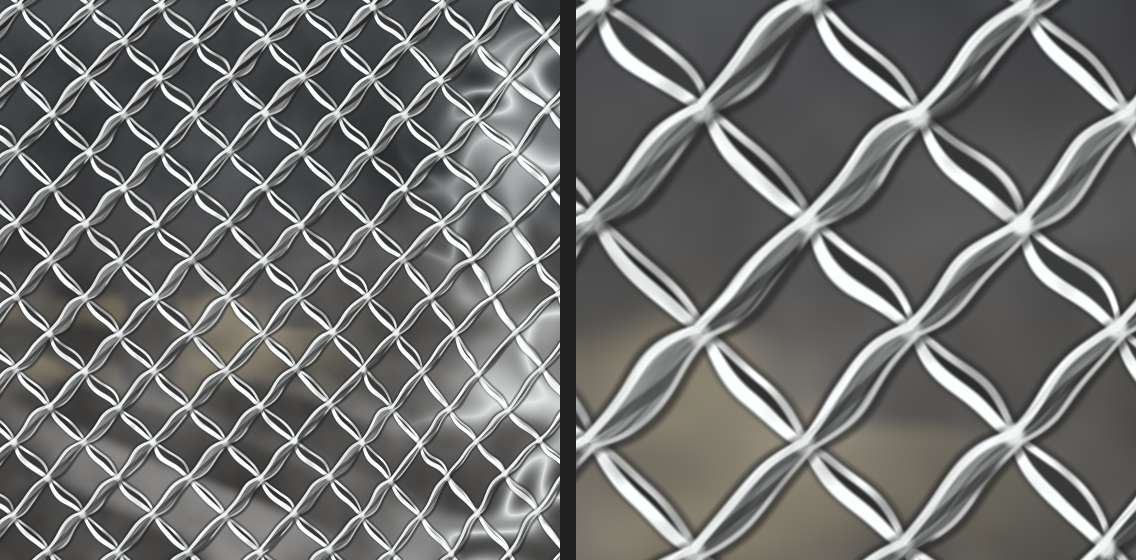
Left: the whole. Right: its middle third, enlarged.
Write a WebGL 2 fragment shader that draws this texture.

```glsl
#version 300 es
precision highp float;
// Twisted-wire diamond mesh in front of a blurred dark backdrop with bright reflections at the right.
uniform vec2 u_resolution;
out vec4 fragColor;

#define PITCH vec2(0.1263, 0.1302)  // one diamond, across and down
#define ORIGIN vec2(0.345, 0.535)   // one crossing of the mesh
#define SHEAR 0.015
#define WOBBLE 0.008                // bend of the whole mesh
#define S_BEND 0.026                // bend of each wire segment
#define RIBBON 0.115                // half width of the flat strands
#define PAIR_GAP 0.085              // half opening between the twin strands
#define STRAND 0.036                // half width of a thin strand
#define SOFTNESS 0.015
#define WHITE vec3(0.96, 0.97, 0.97)
#define STEEL vec3(0.45, 0.455, 0.455)
#define DARK vec3(0.13, 0.13, 0.135)

const float PI = 3.14159265;

float hash(vec2 p) {
  return fract(sin(dot(p, vec2(127.1, 311.7))) * 43758.5453);
}

float noise(vec2 p) {
  vec2 i = floor(p), f = fract(p);
  f = f * f * (3.0 - 2.0 * f);
  return mix(mix(hash(i), hash(i + vec2(1, 0)), f.x),
             mix(hash(i + vec2(0, 1)), hash(i + vec2(1, 1)), f.x), f.y);
}

float fbm(vec2 p) {
  float sum = 0.0, weight = 0.5;
  for (int i = 0; i < 4; i++) {
    sum += weight * noise(p);
    p = p * 2.03 + 7.1;
    weight *= 0.5;
  }
  return sum;
}

// Coverage of a band around d = 0
float band(float d, float halfWidth, float soft) {
  return 1.0 - smoothstep(halfWidth - soft, halfWidth + soft, abs(d));
}

// Out-of-focus scene: dark top, warm spots, pale folds below, glare at right
vec3 backdrop(vec2 uv) {
  float cloud = fbm(uv * 7.0 + 3.0);
  vec3 col = mix(vec3(0.30, 0.295, 0.29), vec3(0.245, 0.25, 0.26), smoothstep(0.4, 0.75, uv.y));
  col *= 0.55 + 1.0 * cloud;
  float warm = smoothstep(0.26, 0.36, uv.y) * smoothstep(0.54, 0.46, uv.y) * smoothstep(0.75, 0.4, uv.x);
  col += warm * vec3(0.19, 0.17, 0.11) * smoothstep(0.35, 0.8, noise(uv * vec2(15.0, 18.0)));
  float folds = noise(vec2(uv.x * 4.0 + uv.y * 2.0, uv.y * 15.0 + uv.x * 6.0));
  col += 0.26 * smoothstep(0.38, 0.2, uv.y) * smoothstep(0.4, 0.85, folds);
  float glare = smoothstep(0.68, 0.92, uv.x + 0.25 * max(0.35 - uv.y, 0.0)) * smoothstep(1.02, 0.85, uv.y);
  vec2 warped = uv * vec2(11.0, 12.0) + 2.0 * vec2(noise(uv * 8.0), noise(uv * 8.0 + 9.0));
  float ridge = pow(1.0 - abs(2.0 * noise(warped) - 1.0), 2.2);
  return mix(col, vec3(0.90, 0.92, 0.92), glare * ridge * 0.95);
}

// Canvas position to mesh axes; crossings fall on whole numbers
vec2 meshCoord(vec2 uv) {
  float right = smoothstep(0.6, 1.0, uv.x);
  vec2 bend = vec2(noise(uv * 7.0), noise(uv * 7.0 + 31.0)) - 0.5;
  vec2 p = uv - ORIGIN + bend * WOBBLE * (1.0 + 2.0 * right);
  p.x += 0.22 * max(uv.x - 0.62, 0.0) * smoothstep(0.65, 0.3, uv.y) - SHEAR * p.y;
  p /= PITCH;
  return vec2(p.x + p.y, p.x - p.y);
}

void main() {
  vec2 uv = gl_FragCoord.xy / u_resolution;
  vec2 m = meshCoord(uv);
  float soft = max(SOFTNESS, 7.0 / min(u_resolution.x, u_resolution.y));
  float thin = smoothstep(0.68, 0.92, uv.x + 0.2 * (0.5 - uv.y));
  float upper = smoothstep(0.55, 0.95, uv.y);
  float kink = 0.05 * (noise(m * 2.7) - 0.5);
  vec3 col = backdrop(uv);

  // Twin strands falling to the right
  float wear = hash(vec2(round(m.x), floor(m.y)));
  float lens = abs(sin(PI * m.y));
  float d = m.x - round(m.x) + S_BEND * sin(2.0 * PI * m.y) * (0.4 + 1.2 * wear) + kink;
  float gap = PAIR_GAP * pow(lens, 0.7) * (0.65 + 0.6 * wear) * (1.0 - 0.5 * thin);
  float shine = 0.6 + 0.5 * noise(m * vec2(9.0, 4.0) + wear);
  col = mix(col, DARK, 0.5 * band(d, gap + 0.06, soft * 2.0));
  col = mix(col, mix(DARK, STEEL, 0.35 * wear), 0.8 * band(d, gap, soft));
  col = mix(col, WHITE * shine, band(d - gap, STRAND * 0.7, soft));
  col = mix(col, WHITE * min(shine + 0.25, 1.03), band(d + gap, STRAND * (0.9 + 0.4 * lens), soft));

  // Flat twisted ribbons rising to the right
  wear = hash(vec2(floor(m.x), round(m.y)) + 57.0);
  lens = abs(sin(PI * m.x));
  d = m.y - round(m.y) - S_BEND * sin(2.0 * PI * m.x) * (0.4 + 1.2 * wear) - kink;
  float width = mix(0.04, RIBBON * (0.8 + 0.35 * wear), pow(lens, 0.8)) * (1.0 - 0.5 * thin) * (1.0 + 0.2 * upper);
  float across = d / width;
  float brushed = noise(vec2(m.x * 2.5, d * 45.0 + wear * 9.0));
  vec3 metal = STEEL * (0.55 + 0.5 * brushed + 0.35 * wear - 0.15 * across);
  float blade = across - 0.25 + 0.7 * cos(PI * fract(m.x));
  metal = mix(metal, DARK, (0.45 + 0.5 * upper) * band(blade, 0.28, 0.12));
  metal = mix(metal, WHITE * 0.8, (0.15 + 0.5 * upper) * band(blade + 0.55, 0.2, 0.12));
  col = mix(col, DARK, 0.6 * band(d, width + 0.06, soft * 2.0));
  col = mix(col, metal, band(d, width, soft));
  float lowerRim = smoothstep(0.2, 0.6, noise(vec2(m.x * 3.0, round(m.y) * 5.0)));
  col = mix(col, WHITE * 0.8, lowerRim * band(d - width * 0.9, STRAND * 0.5, soft));
  col = mix(col, WHITE * (0.88 + 0.16 * brushed), band(d + width * 0.92, STRAND * 0.85, soft));

  // Glints where the wires cross
  vec2 crossing = m - round(m);
  float glint = smoothstep(0.1, 0.04, length(crossing + vec2(0.01, 0.02)));
  col = mix(col, WHITE, glint * (0.4 + 0.6 * hash(round(m))));

  fragColor = vec4(clamp(col, 0.0, 1.0), 1.0);
}
```
